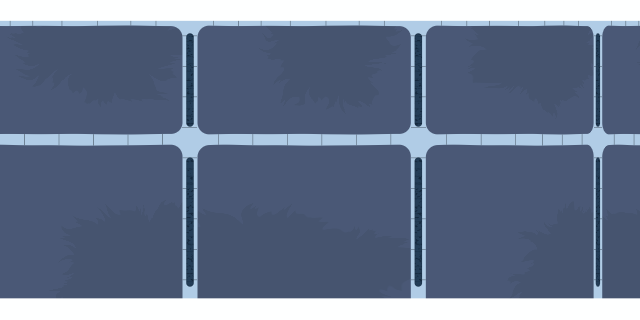
A WebGL 1 fragment shader for this pattern:

```glsl
precision highp float;

uniform vec2 u_resolution;

// Layout, in 1/384 of the canvas height, y measured downwards
const float UNITS = 384.0;
const float BAY = 274.0;            // spacing of the pillars
const float FIRST_PILLAR = 228.0;
const float PILLAR_HALF = 9.0;
const float SLOT_HALF = 4.5;
const float CORNER = 14.0;
const float SQUEEZE = 1.739;        // compression of the right-hand end
const vec2 SQUEEZE_ANCHOR = vec2(717.5, 776.0);
const vec2 WALL = vec2(25.0, 358.0); // top and bottom of the wall
const vec2 RAIL_Y = vec2(25.0, 167.5);
const vec2 RAIL_HALF = vec2(6.0, 6.5);
const vec2 UPPER_SLOT = vec2(40.0, 152.0);
const vec2 LOWER_SLOT = vec2(189.0, 344.0);
const float COURSE = 36.6;          // spacing of the pillar joints
const float JOINT_HALF = 0.4;
const float WOBBLE = 1.6;

const vec3 WHITE = vec3(0.995, 1.0, 1.0);
const vec3 FRAME = vec3(0.69, 0.80, 0.90);
const vec3 PANEL = vec3(0.29, 0.347, 0.463);
const vec3 SHADE = vec3(0.274, 0.33, 0.437);
const vec3 JOINT = vec3(0.28, 0.34, 0.40);
const vec3 SLOT = vec3(0.14, 0.24, 0.34);
const vec3 SLOT_DARK = vec3(0.07, 0.14, 0.22);

vec2 gradientAt(vec2 cell) {
  float h = fract(sin(dot(cell, vec2(127.1, 311.7))) * 43758.5);
  return vec2(cos(6.2832 * h), sin(6.2832 * h));
}

float gradientNoise(vec2 p) {
  vec2 i = floor(p), f = fract(p);
  vec2 w = f * f * f * (f * (f * 6.0 - 15.0) + 10.0);
  vec2 e = vec2(1.0, 0.0);
  float a = dot(gradientAt(i), f);
  float b = dot(gradientAt(i + e.xy), f - e.xy);
  float c = dot(gradientAt(i + e.yx), f - e.yx);
  float d = dot(gradientAt(i + e.xx), f - e.xx);
  return mix(mix(a, b, w.x), mix(c, d, w.x), w.y);
}

// Coverage of a shape from its signed distance
float fill(float d, float px) {
  return clamp(0.5 - d / px, 0.0, 1.0);
}

float capsule(vec2 p, vec2 span) {
  float y = clamp(p.y, span.x + SLOT_HALF, span.y - SLOT_HALF);
  return length(vec2(p.x, p.y - y)) - SLOT_HALF;
}

// Spiky shade on each panel, varied by bay and row
float shadePatch(vec2 p, float bay, float row, float px) {
  float wide = 1.0 - mod(bay, 2.0);
  vec2 center = mix(vec2(165.0, 55.0), vec2(mix(216.0, 92.0, wide), 330.0), row);
  vec2 radii = mix(vec2(108.0 - 22.0 * wide, 75.0), vec2(105.0 + 65.0 * wide, 85.0), row);
  vec2 q = (p - center) / radii;
  float r = length(q);
  vec2 dir = q / max(r, 0.001);
  vec2 seed = vec2(bay * 17.3, row * 23.7) + 40.0;
  float bend = 0.25 * gradientNoise(q * 3.0 + seed);
  dir += bend * vec2(-dir.y, dir.x);
  float edge = 1.06 + 0.3 * gradientNoise(dir * 1.7 + seed);
  edge -= 0.5 * abs(gradientNoise(dir * 5.0 + seed));
  edge -= 0.3 * abs(gradientNoise(dir * 11.0 + seed));
  return fill((r - edge) * min(radii.x, radii.y), px);
}

// Distance to the nearest vertical joint of the rails
float railJoints(float u, float lower) {
  float d = BAY;
  for (int k = 0; k < 7; k++) {
    float j = float(k);
    float upperX = 28.0 + 35.0 * j - 7.0 * (1.0 - cos(1.2566 * j));
    float lowerX = 34.0 + 41.4 * min(j, 5.0);
    d = min(d, abs(u - mix(upperX, lowerX, lower)));
  }
  return d;
}

void main() {
  float px = UNITS / u_resolution.y;
  vec2 p = gl_FragCoord.xy * px;
  p.y = UNITS - p.y;
  float y = p.y;

  // Bays repeat evenly, then narrow towards the right
  float squeezed = SQUEEZE_ANCHOR.y + (p.x - SQUEEZE_ANCHOR.x) * SQUEEZE;
  float pxX = px * (squeezed > p.x ? SQUEEZE : 1.0);
  float x = max(p.x, squeezed) - FIRST_PILLAR;
  float bay = floor(x / BAY);
  float u = x - bay * BAY;
  float pillarX = min(u, BAY - u);
  float row = step(RAIL_Y.y, y);

  // Rounded panels between pillars and slightly uneven rails
  float wobble = WOBBLE * gradientNoise(vec2(u / 58.0, 3.3 + 5.0 * row));
  vec2 railGap = abs(y - RAIL_Y) - RAIL_HALF;
  vec2 inset = CORNER - vec2(pillarX - PILLAR_HALF, min(railGap.x, railGap.y) + wobble);
  float panel = length(max(inset, 0.0)) + min(max(inset.x, inset.y), 0.0) - CORNER;
  float panelPx = inset.x > inset.y ? pxX : px;
  vec3 wall = mix(PANEL, SHADE, shadePatch(vec2(u, y), bay, row, px));
  vec3 color = mix(FRAME, wall, fill(panel, panelPx));

  // Joints in rails and pillars
  float onFrame = 1.0 - fill(panel, panelPx);
  float lowerRail = step(80.0, y);
  float onRail = step(min(railGap.x, railGap.y), 3.0) * step(PILLAR_HALF, pillarX);
  float railJoint = fill(railJoints(u, lowerRail) - JOINT_HALF * pxX / px, pxX) * onRail;
  float course = abs(mod(y - 43.0 + 0.5 * COURSE, COURSE) - 0.5 * COURSE);
  float pillarJoint = fill(course - JOINT_HALF, px) * step(pillarX, PILLAR_HALF) * step(35.0, y);
  color = mix(color, JOINT, 0.75 * onFrame * max(railJoint, pillarJoint));

  // Dark slots with worn rungs
  float slot = min(capsule(vec2(pillarX, y), UPPER_SLOT), capsule(vec2(pillarX, y), LOWER_SLOT));
  float side = u < 0.5 * BAY ? u : u - BAY;
  float grain = gradientNoise(vec2(side * 0.25, y * 0.4));
  float rung = fill(abs(mod(y + 2.0 * grain, 9.0) - 4.5) - 0.5, px);
  float rim = smoothstep(-2.0, 0.0, slot);
  float wear = clamp(0.5 * rung + 0.35 * rim + smoothstep(0.1, 0.5, grain), 0.0, 1.0);
  color = mix(color, mix(SLOT, SLOT_DARK, 0.8 * wear), fill(slot, pxX));

  // Blank margins above and below
  float inside = fill(max(WALL.x - y, y - WALL.y), px);
  gl_FragColor = vec4(mix(WHITE, color, inside), 1.0);
}
```
